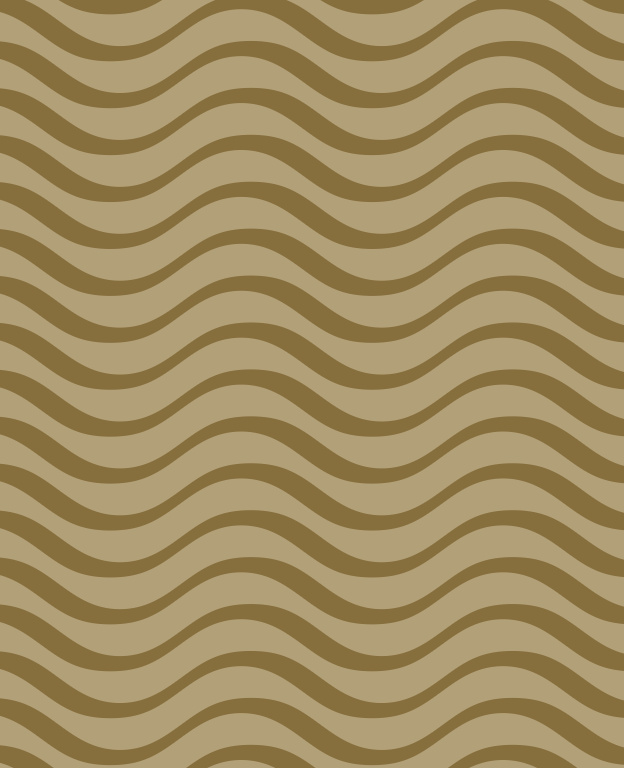
Write a WebGL 1 fragment shader that draws this pattern.

```glsl
precision highp float;

uniform vec2 u_resolution;

// Lengths are fractions of the canvas height, measured from the top left.
const vec3 SAND = vec3(0.70, 0.63, 0.47);
const vec3 BROWN = vec3(0.525, 0.43, 0.24);
const float WAVE_LENGTH = 0.3409;
const float ROW_HEIGHT = 0.0611;
const float AMPLITUDE = 0.0339;
const float UPPER_CREST_X = 0.3266;
const float LOWER_TROUGH_X = 0.1437;
const float UPPER_EDGE_Y = 0.0872;
const float LOWER_EDGE_Y = 0.1070;
const float ROUNDING = 0.045;
const float STEEPNESS = 0.04;
const float TAU = 6.2831853;

// Wave from -1 to 1 with a broad rounded peak and a narrower valley.
float roundedWave(float x) {
  float t = TAU * x / WAVE_LENGTH;
  return (1.0 + STEEPNESS) * cos(t) - STEEPNESS * cos(3.0 * t)
       + ROUNDING * (1.0 - cos(2.0 * t));
}

// Heights of the upper and lower edge of one ribbon.
vec2 ribbonEdges(float x) {
  float upper = UPPER_EDGE_Y - AMPLITUDE * roundedWave(x - UPPER_CREST_X);
  float lower = LOWER_EDGE_Y + AMPLITUDE * roundedWave(x - LOWER_TROUGH_X);
  return vec2(upper, lower);
}

// Signed distance to the nearest ribbon in the stack.
float ribbonDistance(vec2 p, float pixel) {
  vec2 edges = ribbonEdges(p.x);
  float center = 0.5 * (edges.x + edges.y);
  float halfWidth = 0.5 * (edges.y - edges.x);
  float offset = mod(p.y - center + 0.5 * ROW_HEIGHT, ROW_HEIGHT) - 0.5 * ROW_HEIGHT;

  // Convert the vertical gap to a distance across the nearer edge.
  vec2 slopes = (ribbonEdges(p.x + pixel) - edges) / pixel;
  float slope = offset < 0.0 ? slopes.x : slopes.y;
  return (abs(offset) - halfWidth) / sqrt(1.0 + slope * slope);
}

void main() {
  float pixel = 1.0 / u_resolution.y;
  vec2 p = gl_FragCoord.xy * pixel;
  p.y = 1.0 - p.y;

  float coverage = clamp(0.5 - ribbonDistance(p, pixel) / pixel, 0.0, 1.0);
  gl_FragColor = vec4(mix(SAND, BROWN, coverage), 1.0);
}
```
